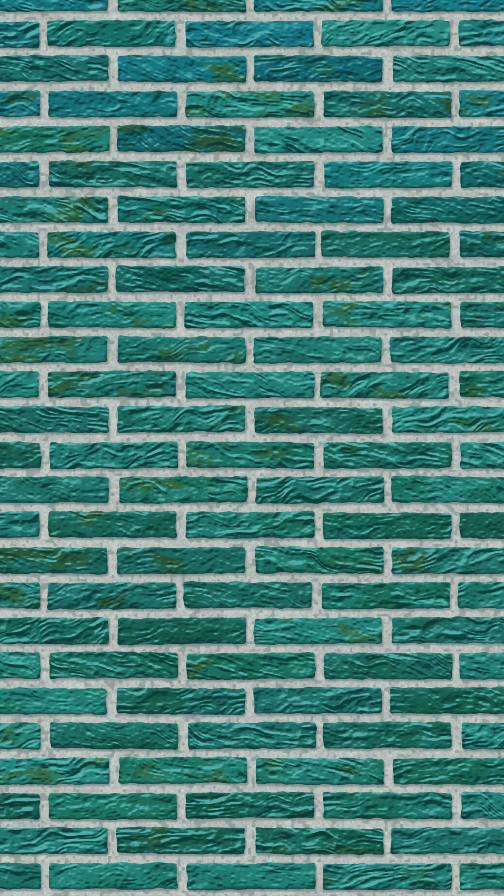
A Shadertoy shader for this texture:

```glsl
// Glazed teal brick wall in running bond with pale, sandy mortar.
// Each brick is a rough rounded box; warped ridged noise forms its creases,
// which are lit by a slope. Hashes vary tint, fit and roughness per brick.

const float COURSES = 25.53;               // brick rows over the canvas height
const float PITCH = 3.906;                 // brick spacing, in course heights
const vec2 ORIGIN = vec2(1.26, 0.065);     // first joint of the even courses
const vec2 HALF_SIZE = vec2(1.825, 0.372); // half extent of one brick
const float CORNER = 0.07;
const float EDGE_WEAR = 0.09;
const float FIT_JITTER = 0.07;
const vec2 LIGHT_STEP = vec2(-0.025, 0.05);
const float RELIEF = 2.1;

const vec3 TEAL = vec3(0.13, 0.48, 0.45);
const vec3 GREEN = vec3(0.09, 0.39, 0.31);
const vec3 BLUE = vec3(0.07, 0.42, 0.49);
const vec3 OLIVE = vec3(0.20, 0.36, 0.20);
const vec3 DEEP = vec3(0.04, 0.22, 0.21);
const vec3 GLINT = vec3(0.36, 0.72, 0.71);
const vec3 MORTAR = vec3(0.74, 0.77, 0.755);
const vec3 MORTAR_SHADE = vec3(0.47, 0.53, 0.52);

float hash(vec2 p) {
    vec3 v = fract(p.xyx * 0.1031);
    v += dot(v, v.yzx + 33.33);
    return fract((v.x + v.y) * v.z);
}

float noise(vec2 p) {
    vec2 i = floor(p), f = fract(p);
    f = f * f * (3.0 - 2.0 * f);
    return mix(mix(hash(i), hash(i + vec2(1, 0)), f.x),
               mix(hash(i + vec2(0, 1)), hash(i + vec2(1, 1)), f.x), f.y);
}

float fbm(vec2 p) {
    float sum = 0.0, gain = 0.5;
    for (int i = 0; i < 4; i++) {
        sum += gain * noise(p);
        p = mat2(1.6, 1.2, -1.2, 1.6) * p + 7.3;
        gain *= 0.5;
    }
    return sum;
}

float roundBox(vec2 p, vec2 halfSize, float r) {
    vec2 d = abs(p) - halfSize + r;
    return length(max(d, 0.0)) + min(max(d.x, d.y), 0.0) - r;
}

// Wavy creases running mostly along the brick, over a fine grain.
float glazeHeight(vec2 p, float slant, float creased) {
    vec2 w = p + 0.35 * vec2(noise(p * 1.7), noise(p * 1.7 + 19.0));
    w.y += slant * w.x;
    float broad = 1.0 - abs(2.0 * noise(w * vec2(1.1, 4.0)) - 1.0);
    float fine = 1.0 - abs(2.0 * noise(w * vec2(2.6, 8.5) + 31.0) - 1.0);
    return creased * (0.55 * broad + 0.35 * fine) + 0.20 * noise(p * vec2(9.0, 15.0));
}

vec3 brickColor(vec2 local, vec2 id, float edge, float altitude) {
    float tint = hash(id + 11.0), rough = hash(id + 23.0);
    vec2 p = local + 40.0 * vec2(hash(id + 31.0), hash(id + 47.0));

    // Glaze: per-brick hue, bluer near the top, with green and olive blotches.
    float cloud = fbm(p * vec2(0.9, 1.8));
    vec3 color = mix(GREEN, TEAL, smoothstep(0.15, 0.85, 0.6 * tint + 0.9 * cloud - 0.1));
    float blue = smoothstep(0.55, 0.95, altitude) * smoothstep(0.25, 0.7, hash(id + 59.0));
    color = mix(color, BLUE, 0.8 * blue);
    float olive = smoothstep(0.5, 0.72, fbm(p * vec2(1.0, 2.0) + 13.0));
    color = mix(color, OLIVE, olive * step(0.55, hash(id + 71.0)) * 0.8);
    color *= 0.86 + 0.26 * hash(id + 83.0);

    // Creases: slope towards the light picks a glint or a deep shade.
    float slant = 0.7 * (hash(id + 97.0) - 0.5), creased = mix(0.5, 1.15, rough);
    float slope = glazeHeight(p, slant, creased) - glazeHeight(p + LIGHT_STEP, slant, creased);
    float lit = RELIEF * slope + 0.55 * (fbm(p * vec2(2.0, 5.0) + 5.0) - 0.47);
    color = mix(color, GLINT, 0.85 * smoothstep(0.03, 0.48, lit));
    color = mix(color, DEEP, 0.9 * smoothstep(0.02, 0.42, -lit));

    // Worn rim: bright upper arris, dark lower one.
    float rim = smoothstep(-0.11, 0.0, edge);
    color = mix(color, GLINT, 0.25 * rim * smoothstep(0.2, 0.36, local.y));
    return mix(color, DEEP, 0.65 * rim * smoothstep(0.12, -0.32, local.y));
}

void mainImage(out vec4 fragColor, in vec2 fragCoord) {
    float pixel = COURSES / iResolution.y;
    vec2 wall = fragCoord * pixel;

    // Running bond: odd courses shift by half a brick.
    vec2 q = wall - ORIGIN;
    float row = floor(q.y);
    q.x += PITCH * 0.5 * mod(row, 2.0) + FIT_JITTER * (hash(vec2(row, 5.0)) - 0.5);
    vec2 id = vec2(floor(q.x / PITCH), row) + 50.0;
    vec2 local = vec2(mod(q.x, PITCH) - 0.5 * PITCH, fract(q.y) - 0.5);
    local += FIT_JITTER * (vec2(hash(id), hash(id + 3.0)) - 0.5) * vec2(1.0, 0.6);
    local.y += 0.02 * (hash(id + 7.0) - 0.5) * local.x;

    float wear = EDGE_WEAR * (fbm(wall * 4.0) - 0.47);
    float edge = roundBox(local, HALF_SIZE, CORNER) + wear;
    float shadow = roundBox(local + vec2(-0.03, 0.06), HALF_SIZE, CORNER) + wear;

    // Mortar: sandy grain, faint stains and the shadow cast by the brick.
    float sand = 0.6 * noise(wall * 14.0) + 0.4 * noise(wall * 27.0);
    vec3 color = MORTAR * (0.87 + 0.20 * sand + 0.12 * (fbm(wall * 1.5) - 0.47));
    color = mix(color, MORTAR_SHADE, 0.55 * smoothstep(0.62, 0.85, noise(wall * 9.0 + 50.0)));
    color = mix(color, MORTAR_SHADE, 0.8 * smoothstep(0.05, -0.04, shadow));

    vec3 brick = brickColor(local, id, edge, wall.y / COURSES);
    color = mix(color, brick, smoothstep(0.6 * pixel, -0.6 * pixel, edge));
    fragColor = vec4(clamp(color, 0.0, 1.0), 1.0);
}
```
